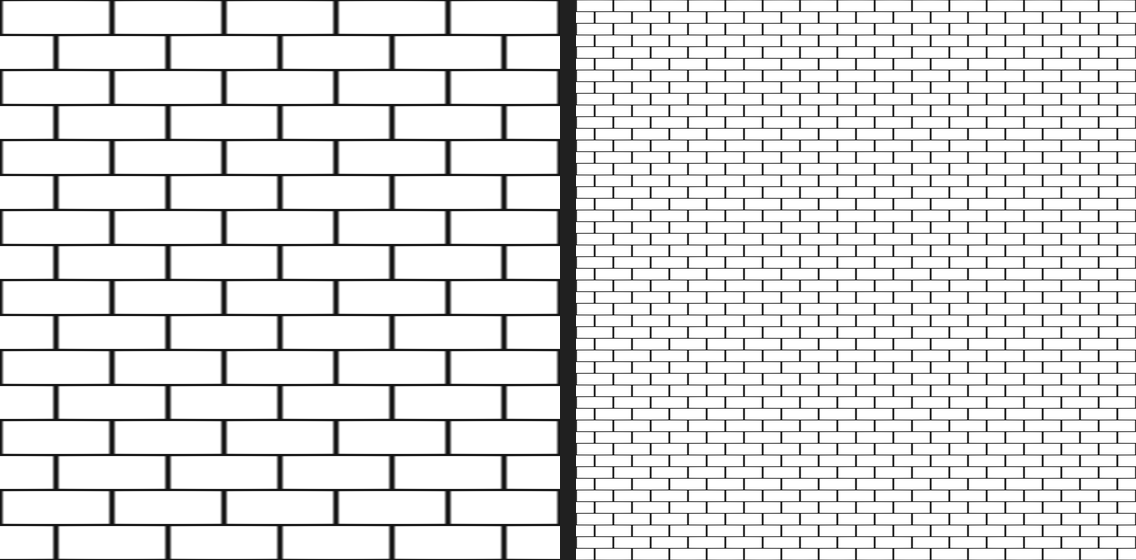
Left: one tile. Right: repeated 3 by 3.
Give the GLSL for this pattern, as a three.js fragment shader.

```glsl
// Running-bond brick wall: white bricks, 5 across and 16 rows, with black joints.
// Each cell fades to black at its borders: thin, crisp bed joints between rows and
// wider, softer head joints between neighbours; their product rounds the corners.
varying vec2 vUv;

void main() {
  // Brick grid, every other row shifted by half a brick
  vec2 bricks = vec2(5.0, 16.0);
  vec2 grid = vUv * bricks;
  grid.x += 0.5 * mod(floor(grid.y) + 1.0, 2.0);
  vec2 cell = fract(grid);

  // Distance to the nearest cell borders, in canvas units
  vec2 border = (0.5 - abs(cell - 0.5)) / bricks;

  // Bed joints swell slightly towards the brick ends
  float end = abs(2.0 * cell.x - 1.0);
  float bedWidth = mix(0.0032, 0.0037, end * end);

  // Soft joint profiles
  float head = smoothstep(0.001, 0.0085, border.x);
  float bed = smoothstep(0.0006, bedWidth, border.y);

  vec3 jointColor = vec3(0.07);
  vec3 brickColor = vec3(1.0);
  gl_FragColor = vec4(mix(jointColor, brickColor, head * bed), 1.0);
}
```
